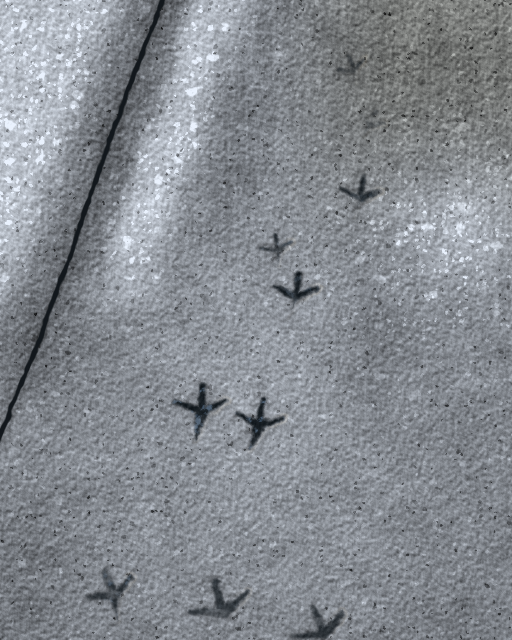
A Shadertoy shader for this texture:

```glsl
// Weathered concrete slab with a diagonal joint, pale worn bands and a trail of bird tracks.
#define GRAIN_SCALE 175.0
#define GRAIN_DEPTH 0.30
#define BASE_TONE 0.545
#define JOINT_WIDTH 0.0036
#define FLECK_GAIN 0.22
#define PIT_GAIN 0.25
#define BROOM_GAIN 0.07
#define COOL_TINT vec3(0.965, 1.0, 1.05)
#define WARM_TINT vec3(1.0, 1.01, 0.97)
#define HOLLOW_COLOR vec3(0.09, 0.115, 0.135)

// Stains: centre and radii, with a tone change for each
const vec4 STAINS[10] = vec4[10](
  vec4(0.62, 0.92, 0.20, 0.15), vec4(0.36, 0.75, 0.06, 0.12),
  vec4(0.72, 0.63, 0.09, 0.08), vec4(0.58, 0.48, 0.08, 0.12),
  vec4(0.42, 0.43, 0.17, 0.20), vec4(0.00, 0.08, 0.14, 0.16),
  vec4(0.08, 0.43, 0.12, 0.09), vec4(0.76, 0.12, 0.14, 0.25),
  vec4(0.40, 0.00, 0.25, 0.06), vec4(0.78, 0.83, 0.06, 0.10));
const float STAIN_GAIN[10] = float[10](
  -0.10, -0.07, 0.15, -0.07, 0.07, -0.10, -0.07, -0.05, -0.04, -0.05);

// Tracks: hub, toe length, darkness; then turn and tail strength
const vec4 TRACKS[10] = vec4[10](
  vec4(0.553, 0.891, 0.023, 0.70), vec4(0.579, 0.807, 0.022, 0.40),
  vec4(0.563, 0.691, 0.033, 0.85), vec4(0.435, 0.609, 0.025, 0.85),
  vec4(0.462, 0.537, 0.036, 1.00), vec4(0.315, 0.357, 0.042, 1.00),
  vec4(0.405, 0.336, 0.039, 1.00), vec4(0.178, 0.070, 0.040, 0.75),
  vec4(0.349, 0.043, 0.050, 0.70), vec4(0.505, 0.010, 0.045, 0.75));
const vec2 TRACK_POSE[10] = vec2[10](
  vec2(0.5, 0.1), vec2(-0.3, 0.5), vec2(0.0, 0.3), vec2(0.3, 0.6),
  vec2(0.0, 0.4), vec2(0.08, 1.0), vec2(-0.05, 1.0), vec2(0.5, 0.8),
  vec2(0.4, 0.1), vec2(0.5, 0.0));

float hash(vec2 p) {
  vec3 q = fract(p.xyx * 0.1031);
  q += dot(q, q.yzx + 33.33);
  return fract((q.x + q.y) * q.z);
}

float noise(vec2 p) {
  vec2 i = floor(p), f = fract(p);
  f = f * f * (3.0 - 2.0 * f);
  return mix(mix(hash(i), hash(i + vec2(1, 0)), f.x),
             mix(hash(i + vec2(0, 1)), hash(i + vec2(1, 1)), f.x), f.y);
}

float fbm(vec2 p) {
  float sum = 0.0, amp = 0.5;
  for (int i = 0; i < 4; i++) {
    sum += amp * noise(p);
    p = mat2(1.6, 1.2, -1.2, 1.6) * p + 7.3;
    amp *= 0.5;
  }
  return sum;
}

mat2 turn(float a) { return mat2(cos(a), sin(a), -sin(a), cos(a)); }

// Distance to a stroke from the hub to a tip, tapering from r0 to r1
float toe(vec2 p, vec2 tip, float r0, float r1) {
  float h = clamp(dot(p, tip) / dot(tip, tip), 0.0, 1.0);
  return length(p - tip * h) - mix(r0, r1, h);
}

float birdTrack(vec2 p, float tail) {
  float d = toe(p, vec2(-0.95, 0.42), 0.16, 0.07);
  d = min(d, toe(p, vec2(0.13, 0.95), 0.15, 0.12));
  d = min(d, toe(p, vec2(0.92, 0.30), 0.17, 0.06));
  float heel = toe(p, vec2(-0.32, -0.95), 0.22, 0.03);
  return min(d, heel + (1.0 - tail) * 0.25);
}

// Scattered elongated specks, one at most in each cell
float specks(vec2 p, float density, float seed) {
  vec2 cell = floor(p), q = fract(p) - 0.5;
  q -= (vec2(hash(cell + seed), hash(cell + seed + 9.1)) - 0.5) * 0.4;
  q = turn(6.28 * hash(cell + seed + 4.7)) * q;
  q.x *= 0.65;
  float size = 0.08 + 0.17 * hash(cell + seed + 2.3);
  float d = length(q) - size + 0.22 * (noise(p * 5.0) - 0.5);
  return (1.0 - smoothstep(-0.06, 0.09, d)) * step(hash(cell + seed + 6.9), density);
}

void mainImage(out vec4 fragColor, in vec2 fragCoord) {
  vec2 p = fragCoord / iResolution.y;
  float px = 1.0 / iResolution.y;
  vec2 soft = p + 0.045 * (vec2(fbm(p * 9.0), fbm(p * 9.0 + 31.0)) - 0.47);

  // Broad tone: worn bands parallel to the joint, then stains
  vec2 jointNormal = vec2(0.936, -0.351), jointStart = vec2(0.0, 0.316);
  float side = dot(soft - jointStart, jointNormal);
  float leftBand = (1.0 - smoothstep(-0.10, -0.035, side)) * smoothstep(0.42, 0.62, soft.y);
  float rightBand = smoothstep(0.035, 0.075, side) * (1.0 - smoothstep(0.09, 0.165, side))
                  * smoothstep(0.45, 0.68, soft.y);
  float tone = BASE_TONE + 0.20 * leftBand + 0.21 * rightBand;
  tone -= 0.13 * exp(-side * side / 0.0022) * smoothstep(0.30, 0.65, p.y);
  for (int i = 0; i < 10; i++) {
    vec2 q = (soft - STAINS[i].xy) / STAINS[i].zw;
    tone += STAIN_GAIN[i] * exp(-dot(q, q));
  }
  tone += 0.12 * (fbm(p * 22.0) - 0.47);

  // Grain lit from above, with vertical broom streaks
  vec2 g = p * GRAIN_SCALE;
  float relief = fbm(g) - fbm(g + vec2(-0.35, 0.65));
  tone += GRAIN_DEPTH * relief + 0.13 * (noise(g * 1.5) - 0.5);
  float broom = noise(p * vec2(210.0, 9.0)) - 0.5;
  tone += BROOM_GAIN * broom * smoothstep(0.35, 0.75, p.y);

  // Pale flecks gather on worn ground; dark pits are everywhere
  float worn = clamp(leftBand + rightBand
             + exp(-dot(p - vec2(0.70, 0.60), p - vec2(0.70, 0.60)) / 0.025), 0.0, 1.0);
  for (int i = 0; i < 3; i++) {
    float k = float(i);
    float scale = 38.0 + 34.0 * k;
    tone += FLECK_GAIN * specks(p * scale + k * 3.7, 0.05 + 0.17 * worn, 11.0 + k) * (0.5 + 0.5 * worn);
    tone -= PIT_GAIN * specks(p * scale * 1.25, 0.025 + 0.015 * k, 53.0 + k) * (0.35 + 0.3 * k);
  }
  float warmth = smoothstep(0.38, 0.65, p.x) * smoothstep(0.5, 0.9, p.y) * (1.0 - worn);
  vec3 color = clamp(tone, 0.08, 0.95) * mix(COOL_TINT, WARM_TINT, 0.75 * warmth);

  // Pressed tracks: ragged hollow, lit lower lip, wet glints
  vec2 ragged = p + 0.009 * (vec2(fbm(p * 85.0), fbm(p * 85.0 + 17.0)) - 0.47);
  for (int i = 0; i < 10; i++) {
    vec4 t = TRACKS[i];
    vec2 q = turn(-TRACK_POSE[i].x) * (ragged - t.xy) / t.z;
    float d = birdTrack(q, TRACK_POSE[i].y) * t.z;
    float hollow = (1.0 - smoothstep(-0.002 - px, 0.0015 + px, d)) * t.w;
    float wear = mix(1.0, smoothstep(0.25, 0.5, noise(p * 70.0 + 5.0)), 1.2 - t.w);
    float lip = exp(-pow((d - 0.004) / 0.0025, 2.0)) * smoothstep(0.2, -0.5, -q.x + q.y * 0.7 + 0.3);
    color += lip * t.w * vec3(0.10, 0.085, 0.06);
    color *= 1.0 - 0.25 * t.w * exp(-max(d, 0.0) / 0.004);
    float glint = smoothstep(0.50, 0.72, fbm(p * 110.0)) * TRACK_POSE[i].y;
    vec3 inside = HOLLOW_COLOR + glint * vec3(0.20, 0.25, 0.31) + 0.12 * relief;
    color = mix(color, inside, clamp(hollow * wear, 0.0, 1.0));
  }

  // Saw-cut joint with a chipped edge
  float cut = dot(p - jointStart, jointNormal) + 0.0035 * (noise(p * 55.0) - 0.5)
            + 0.003 * sin(p.y * 9.0);
  float chip = JOINT_WIDTH * (0.7 + 0.6 * noise(p * 120.0));
  color *= 1.0 - 0.3 * exp(-abs(cut) / 0.006);
  color = mix(HOLLOW_COLOR * 0.8, color, smoothstep(chip - px, chip + px, abs(cut)));

  fragColor = vec4(clamp(color, 0.0, 1.0), 1.0);
}
```
